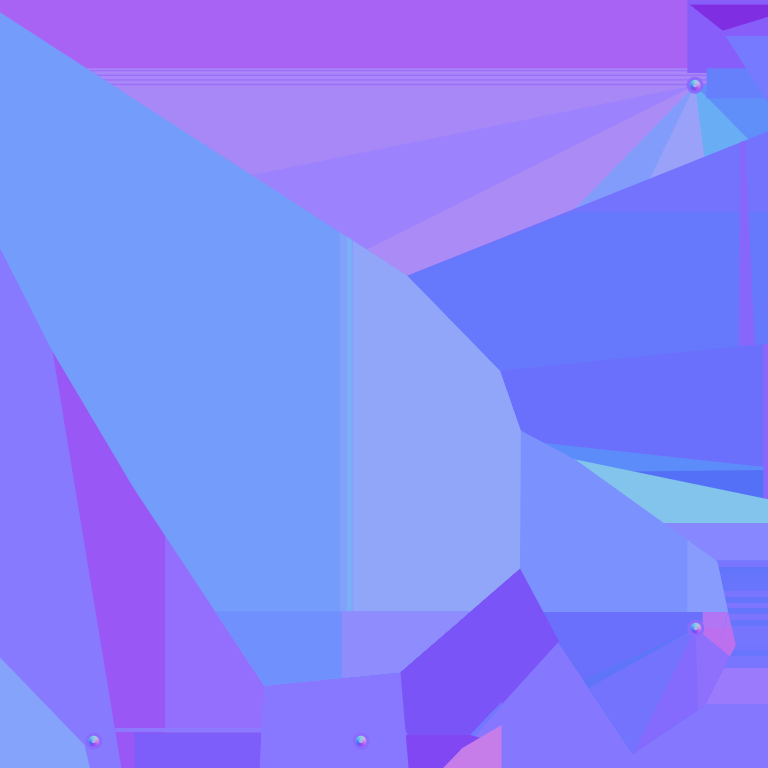
This texture map is drawn by a Shadertoy shader. Its source:

```glsl
// Flat facets of a normal map: convex polygons painted back to front from
// half-plane distances, with angular fans around small colour wheels.
// Each colour is a red-green tilt; blue follows from the unit normal.

const vec2 upperHub = vec2(.905, .889);
const vec2 lowerHub = vec2(.906, .182);

vec2 p;      // canvas position, 0 to 1
float aa;    // width of a smoothed edge
vec3 col;

// Signed distance to the line a-b, positive on its right
float side(vec2 a, vec2 b) {
    vec2 e = b - a;
    return dot(p - a, vec2(e.y, -e.x)) / length(e);
}

// Convex shapes, corners clockwise, positive inside
float tri(vec4 ab, vec2 c) {
    return min(side(ab.xy, ab.zw), min(side(ab.zw, c), side(c, ab.xy)));
}
float quad(vec4 ab, vec4 cd) {
    return min(min(side(ab.xy, ab.zw), side(ab.zw, cd.xy)),
               min(side(cd.xy, cd.zw), side(cd.zw, ab.xy)));
}
float box(float left, float bottom, float right, float top) {
    return min(min(p.x - left, right - p.x), min(p.y - bottom, top - p.y));
}

void paint(float d, float r, float g) {
    vec2 n = vec2(r, g) * 2.0 - 1.0;
    vec3 c = vec3(r, g, 0.5 + 0.5 * sqrt(max(0.0, 1.0 - dot(n, n))));
    col = mix(col, c, clamp(d / aa + 0.5, 0.0, 1.0));
}

// Sector past an angle, counted from left through down to right
void fan(vec2 hub, float angle, float mask, float r, float g) {
    vec2 v = hub - p;
    paint(min(mask, (atan(v.y, v.x) - angle) * length(v)), r, g);
}

// Small disc tinted by direction, with a pale core
void wheel(vec2 hub) {
    vec2 v = p - hub;
    float d = length(v);
    vec2 rim = 0.55 + 0.25 * v / max(d, 0.0001);
    paint(.011 - d, .54, .42);
    paint(.007 - d, rim.x, rim.y);
    paint(.0025 - d, .64, .7);
}

void upperFacets() {
    float low = .89 - p.y;
    col = vec3(.66, .53, .97);
    fan(upperHub, .2, low, .61, .51);
    fan(upperHub, .464, low, .67, .55);
    fan(upperHub, .8, low, .51, .61);
    fan(upperHub, 1.12, low, .6, .63);
    fan(upperHub, 1.7, low, .41, .68);
    fan(upperHub, 2.35, low, .38, .56);
    // Top band and streaks
    paint(p.y - .911, .66, .39);
    for (float i = 0.0; i < 4.0; i++)
        paint(.001 - abs(p.y - .89 - .006 * i), .62, .44);
    // Corner
    paint(box(.895, .905, 1., 1.), .53, .37);
    paint(box(.92, .872, 1., .911), .4, .5);
    paint(quad(vec4(.898, .994, 1, .994), vec4(1, .978, .941, .96)), .5, .18);
    paint(tri(vec4(.945, .953, 1, .953), vec2(1, .866)), .46, .48);
}

void rightFacets() {
    // Stacked blue slabs
    paint(quad(vec4(.5, .629, 1, .829), vec4(1, .2, .5, .2)), .45, .45);
    paint(quad(vec4(.5, .629, .745, .724), vec4(1, .724, 1, .2)), .4, .47);
    paint(quad(vec4(.64, .516, 1, .553), vec4(1, .3, .64, .3)), .42, .44);
    paint(quad(vec4(.964, .815, .97, .817), vec4(.983, .55, .962, .55)), .53, .4);
    paint(box(.994, .32, 1., .552), .55, .4);
    // Wedges around the cyan blade
    paint(quad(vec4(.7, .424, .994, .392), vec4(.994, .35, .74, .38)), .36, .55);
    paint(tri(vec4(.81, .386, .994, .388), vec2(.994, .34)), .33, .44);
    paint(quad(vec4(.748, .402, 1, .35), vec4(1, .319, .86, .319)), .51, .77);
    paint(box(.84, .27, 1., .319), .53, .53);
    // Streaked strip
    float streak = fract(sin(floor(p.y * 130.0) * 12.99) * 43758.5);
    paint(box(.93, .13, 1., .27), mix(.36, .5, streak), .46);
    paint(box(.9, .083, 1., .13), .61, .48);
    // Pale slab
    float slab = max(quad(vec4(.677, .44, .75, .401), vec4(.934, .269, .677, .203)),
                     quad(vec4(.677, .28, .934, .269), vec4(.948, .203, .677, .203)));
    paint(slab, .48, .57);
    paint(min(slab, p.x - .895), .53, .61);
    // Fan in the bowl
    float bowl = max(quad(vec4(.7, .203, .948, .203), vec4(.917, .081, .824, .018)),
                     tri(vec4(.948, .203, .958, .16), vec2(.917, .081)));
    paint(bowl, .42, .44);
    fan(lowerHub, .43, bowl, .37, .46);
    fan(lowerHub, .51, bowl, .45, .45);
    fan(lowerHub, 1.107, bowl, .52, .42);
    fan(lowerHub, 1.6, bowl, .56, .44);
    fan(lowerHub, 2.45, bowl, .74, .44);
    paint(min(bowl, min(p.y - .182, p.x - .915)), .7, .46);
}

void lowerFacets() {
    // Left wedges
    paint(quad(vec4(0, .7, .1, .55), vec4(.16, 0, 0, 0)), .53, .48);
    paint(quad(vec4(0, .144, .11, .03), vec4(.117, 0, 0, 0)), .52, .64);
    paint(quad(vec4(.068, .545, .36, .1), vec4(.338, 0, .158, 0)), .6, .34);
    paint(quad(vec4(.215, .4, .36, .1), vec4(.338, 0, .215, 0)), .58, .43);
    paint(box(.175, 0., .34, .046), .49, .37);
    paint(box(.15, .047, .345, .052), .55, .48);
    // Violet block, blue flank and pink foot
    paint(quad(vec4(.5, .11, .677, .26), vec4(.728, .165, .56, -.02)), .48, .33);
    paint(quad(vec4(.728, .165, .651, .078), vec4(.638, .036, .612, .043)), .45, .47);
    paint(quad(vec4(.528, .043, .612, .043), vec4(.638, .036, .53, -.04)), .5, .28);
    paint(quad(vec4(.602, .026, .653, .056), vec4(.653, 0, .577, 0)), .78, .49);
    // Centre block
    paint(quad(vec4(.344, .11, .521, .13), vec4(.532, 0, .338, 0)), .53, .47);
}

void greatFacet() {
    vec2 v[10] = vec2[](vec2(0, .984), vec2(.53, .641), vec2(.651, .517), vec2(.678, .439), vec2(.677, .26),
        vec2(.521, .125), vec2(.344, .107), vec2(.173, .366), vec2(.068, .543), vec2(0, .677));
    float d = 1.0;
    for (int i = 0; i < 10; i++) d = min(d, side(v[i], v[(i + 1) % 10]));
    paint(d, .45, .61);
    paint(min(d, p.x - .443), .51, .63);
    paint(min(d, .003 - abs(p.x - .455)), .48, .69);
    paint(min(d, p.x - .46), .57, .65);
    float foot = min(d, .204 - p.y);
    paint(foot, .44, .57);
    paint(min(foot, p.x - .445), .56, .55);
}

void mainImage(out vec4 fragColor, in vec2 fragCoord) {
    p = fragCoord / iResolution.xy;
    aa = 1.0 / iResolution.y;
    upperFacets();
    paint(.3 - p.y, .52, .47);
    rightFacets();
    lowerFacets();
    greatFacet();
    wheel(upperHub);
    wheel(lowerHub);
    wheel(vec2(.47, .035));
    wheel(vec2(.122, .035));
    fragColor = vec4(col, 1.0);
}
```
